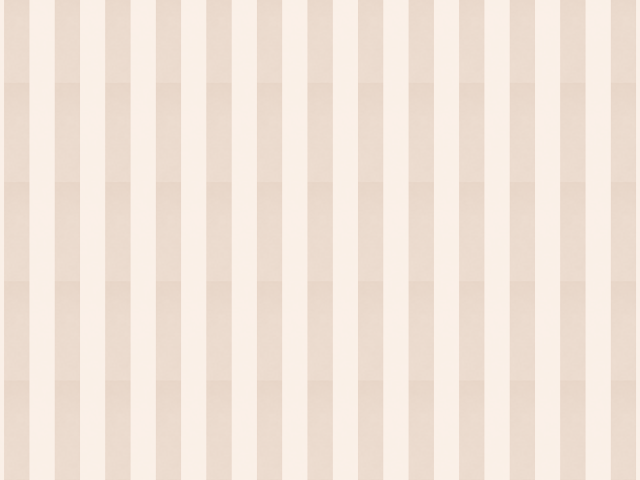
Reproduce this pattern procedurally as a Shadertoy shader.

```glsl
float hash(vec2 p) {
    return fract(sin(dot(p, vec2(127.1, 311.7))) * 43758.5453);
}

float valueNoise(vec2 p) {
    vec2 cell = floor(p), f = fract(p);
    f = f * f * (3.0 - 2.0 * f);
    return mix(mix(hash(cell), hash(cell + vec2(1, 0)), f.x),
               mix(hash(cell + vec2(0, 1)), hash(cell + vec2(1, 1)), f.x), f.y);
}

// Soft cloudy wear plus fine paper fibre, centred on zero
float paperGrain(vec2 p) {
    float cloud = valueNoise(p * 24.0) - 0.5;
    float mottle = valueNoise(p * 95.0 + 17.0) - 0.5;
    float fibre = valueNoise(p * 260.0 + 41.0) - 0.5;
    return cloud * 0.4 + mottle * 0.35 + fibre * 0.5;
}

void mainImage(out vec4 fragColor, in vec2 fragCoord) {
    vec2 uv = fragCoord / iResolution.xy;
    vec2 p = fragCoord / iResolution.y;

    // Vertical stripes, with a signed distance measured in periods
    float repeats = 12.66;
    float column = (uv.x - 0.0065) * repeats;
    float edge = 0.25 - abs(fract(column) - 0.25);
    edge = fract(column) > 0.75 ? fract(column) - 1.0 : edge;
    float pixel = repeats / iResolution.x;
    float stripe = smoothstep(-0.6 * pixel, 0.6 * pixel, edge);

    // Pieced bands: darkest just under each seam, fading downward
    float band = (1.0 - uv.y - 0.171) / 0.2067;
    float down = fract(band);
    float seamPixel = 1.0 / (0.2067 * iResolution.y);
    float seam = smoothstep(0.0, 1.5 * seamPixel, down);
    float shade = mix(exp(-5.0), exp(-down * 5.0), seam);

    // The grain repeats with the tile, varied slightly per band
    vec2 tile = vec2(fract(column) * 0.1055, down * 0.2067);
    float grain = paperGrain(tile + 3.0) * 0.7 + paperGrain(p + 9.0) * 0.3;

    vec3 cream = vec3(0.982, 0.941, 0.908) + grain * 0.006;
    vec3 beige = vec3(0.924, 0.860, 0.810) + grain * vec3(0.018, 0.021, 0.023);
    beige -= shade * vec3(0.018, 0.025, 0.030);

    // Faint worn line along the stripe borders
    float border = exp(-pow(edge / 0.018, 2.0));
    vec3 color = mix(cream, beige, stripe);
    color -= border * stripe * vec3(0.004, 0.009, 0.010);

    fragColor = vec4(color, 1.0);
}
```
